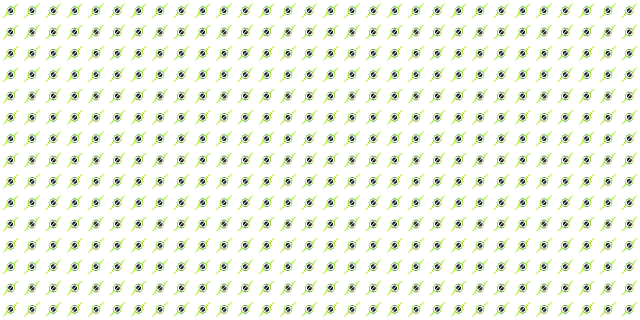
Reproduce this pattern procedurally as a Shadertoy shader.

```glsl
// A 30 by 15 grid of small galaxy emblems on white: a dark split core,
// a lime ring with green shading and two arms that sweep off it diagonally.
// Each emblem is built from signed distances and averaged over subsamples.

const vec2  GRID       = vec2(30.0, 15.0);
const int   SAMPLES    = 4;       // subsamples per axis
const float TILT       = 0.76;    // angle of the arms, radians
const float CORE_R     = 0.114;
const float SLIT_HALF  = 0.017;
const float RING_R     = 0.180;
const float RING_HALF  = 0.021;
const float ARM_LENGTH = 0.50;
const float ARM_HALF   = 0.036;

const vec3 PAPER = vec3(1.0);
const vec3 CORE  = vec3(0.09, 0.09, 0.17);
const vec3 LIME  = vec3(0.72, 0.93, 0.24);
const vec3 GREEN = vec3(0.30, 0.58, 0.24);

float coverage(float dist, float blur) {
    return 1.0 - smoothstep(-blur, blur, dist);
}

// Tapered arm leaving the lower flank of the ring and ending on the axis.
float armDistance(vec2 q) {
    float along = clamp(q.x / ARM_LENGTH, 0.0, 1.0);
    float centre = -RING_R * (1.0 - smoothstep(-0.05, 0.62, along));
    float halfWidth = ARM_HALF * smoothstep(-0.1, 0.35, along)
                    * (1.0 - 0.55 * smoothstep(0.5, 1.0, along));
    float side = 0.85 * (abs(q.y - centre) - halfWidth);
    // Keep the arm outside the clear gap around the core.
    float gap = RING_R - RING_HALF - length(q);
    return max(max(side, gap), q.x - ARM_LENGTH);
}

vec3 emblem(vec2 p, float blur) {
    float c = cos(TILT), s = sin(TILT);
    vec2 q = vec2(c * p.x + s * p.y, c * p.y - s * p.x);
    float radius = length(q);

    // Half-turn symmetry yields both arms.
    vec2 folded = q.x < 0.0 ? -q : q;
    float arm = armDistance(folded);
    float ring = abs(radius - RING_R) - RING_HALF;

    // The ring darkens where it slips beneath the arms.
    float shade = smoothstep(-0.06, 0.14, folded.y)
                * smoothstep(0.0, 0.12, folded.x);
    vec3 ringColor = mix(LIME, GREEN, 0.2 + 0.8 * shade);

    vec3 color = mix(PAPER, LIME, coverage(arm, blur));
    color = mix(color, ringColor, coverage(ring, blur));

    // Dark core cut by a slit parallel to the arms.
    float core = max(radius - CORE_R, SLIT_HALF - abs(q.y));
    return mix(color, CORE, coverage(core, blur));
}

void mainImage(out vec4 fragColor, in vec2 fragCoord) {
    float blur = 0.5 * GRID.y / (iResolution.y * float(SAMPLES));
    vec3 total = vec3(0.0);
    for (int j = 0; j < SAMPLES; j++) {
        for (int i = 0; i < SAMPLES; i++) {
            vec2 offset = (vec2(i, j) + 0.5) / float(SAMPLES) - 0.5;
            vec2 cell = (fragCoord + offset) / iResolution.xy * GRID;
            total += emblem(fract(cell) - 0.5, blur);
        }
    }
    fragColor = vec4(total / float(SAMPLES * SAMPLES), 1.0);
}
```
